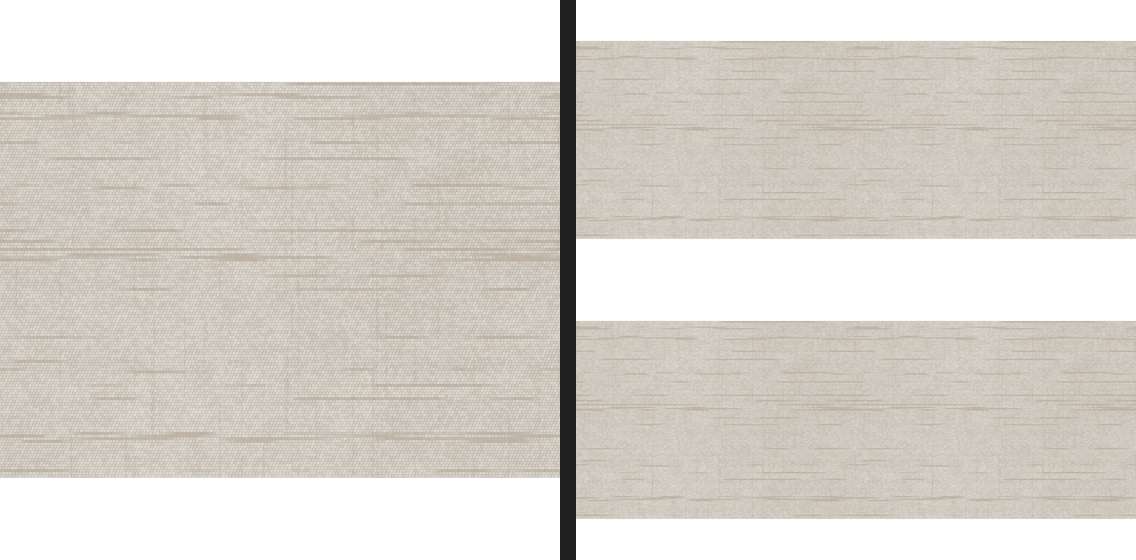
Left: one tile. Right: repeated 2 by 2.
Write a WebGL 1 fragment shader that draws this texture.

```glsl
precision highp float;
// Pale linen cloth lying as a wide band between two plain white margins.
// Rows of small stitches, each shifted by a third, form a steep twill;
// wrapped noise adds dashed weft slubs, faint warp lines and soft mottling.

uniform vec2 u_resolution;

const float TAU = 6.2831853;
const float STITCHES = 168.0;   // stitches across the canvas
const float ROWS = 210.0;       // rows up the canvas, a multiple of three
const float WARPS = 256.0;      // fine vertical threads
const float CLOTH_BOTTOM = 0.147;
const float CLOTH_TOP = 0.854;

const vec3 SHADE = vec3(0.735, 0.700, 0.652);
const vec3 LIGHT = vec3(0.868, 0.850, 0.822);
const vec3 SLUB = vec3(0.700, 0.650, 0.585);
const vec3 MARGIN = vec3(1.0);

float hash(vec2 p) {
  vec3 q = fract(vec3(p.xyx) * 0.1031);
  q += dot(q, q.yzx + 33.33);
  return fract((q.x + q.y) * q.z);
}

// Value noise that repeats after "period" cells.
float wrapNoise(vec2 p, vec2 period, float seed) {
  vec2 cell = floor(p);
  vec2 f = fract(p);
  f = f * f * (3.0 - 2.0 * f);
  vec2 a = mod(cell, period) + seed;
  vec2 b = mod(cell + 1.0, period) + seed;
  float low = mix(hash(a), hash(vec2(b.x, a.y)), f.x);
  float high = mix(hash(vec2(a.x, b.y)), hash(b), f.x);
  return mix(low, high, f.y);
}

// Strength of the irregular thick yarn lying along one row.
float weftSlub(float x, float row) {
  float chosen = step(0.78, hash(vec2(row, 71.0)));
  float start = hash(vec2(row, 19.0));
  float run = wrapNoise(vec2((x + start) * 11.0, 0.5), vec2(11.0, 1.0), row * 3.0 + 40.0);
  return chosen * smoothstep(0.45, 0.80, run);
}

// Faint dark thread running upward for part of the height.
float warpLine(vec2 uv) {
  float column = floor(uv.x * WARPS);
  float chosen = step(0.84, hash(vec2(column, 133.0)));
  float run = wrapNoise(vec2(0.5, uv.y * 12.0), vec2(1.0, 12.0), column * 2.0 + 300.0);
  float across = abs(fract(uv.x * WARPS) - 0.5);
  return chosen * smoothstep(0.40, 0.85, run) * smoothstep(0.5, 0.25, across);
}

// Broad uneven tone, centred on zero.
float mottling(vec2 uv) {
  float broad = wrapNoise(uv * 5.0, vec2(5.0), 11.0) - 0.5;
  float cloudy = wrapNoise(uv * vec2(28.0, 40.0), vec2(28.0, 40.0), 57.0) - 0.5;
  float glow = cos(TAU * (uv.x - 0.38));
  return 0.08 * broad + 0.14 * cloudy + 0.05 * glow;
}

vec3 cloth(vec2 uv) {
  float row = mod(floor(uv.y * ROWS), ROWS);
  float across = abs(fract(uv.y * ROWS) - 0.5);

  // Stitches climb to the right, with a slight shift of each row.
  float shift = mod(row, 3.0) / 3.0 + 0.18 * (hash(vec2(row, 7.0)) - 0.5);
  float along = uv.x * STITCHES - shift;
  float stitch = mod(floor(along), STITCHES);
  float offset = abs(fract(along) - 0.5);
  float body = smoothstep(0.5, 0.25, offset) * smoothstep(0.55, 0.2, across);

  float grain = hash(vec2(stitch, row)) - 0.5;
  float rowTone = hash(vec2(row, 211.0)) - 0.5;
  float tone = 0.58 + 0.65 * (body - 0.56) + 0.38 * grain + 0.10 * rowTone;
  tone += mottling(uv) - 0.22 * warpLine(uv);
  vec3 color = mix(SHADE, LIGHT, tone);

  // Slubs show as tan dashes between the crossing threads.
  float dash = smoothstep(0.5, 0.28, offset) * smoothstep(0.55, 0.3, across);
  float slub = weftSlub(uv.x, row) * (0.2 + 0.5 * dash);
  return mix(color, SLUB, slub);
}

void main() {
  vec2 uv = gl_FragCoord.xy / u_resolution;
  vec2 pixel = 1.0 / u_resolution;

  // Average a small grid of samples to smooth the fine weave.
  vec3 fabric = vec3(0.0);
  for (int j = 0; j < 2; j++) {
    for (int i = 0; i < 2; i++) {
      vec2 jitter = (vec2(float(i), float(j)) - 0.5) * 0.5;
      fabric += 0.25 * cloth(fract(uv + jitter * pixel));
    }
  }

  // Cloth edges against the white margins.
  float inside = smoothstep(-0.5, 0.5, (uv.y - CLOTH_BOTTOM) / pixel.y)
               * smoothstep(-0.5, 0.5, (CLOTH_TOP - uv.y) / pixel.y);
  gl_FragColor = vec4(mix(MARGIN, fabric, inside), 1.0);
}
```
